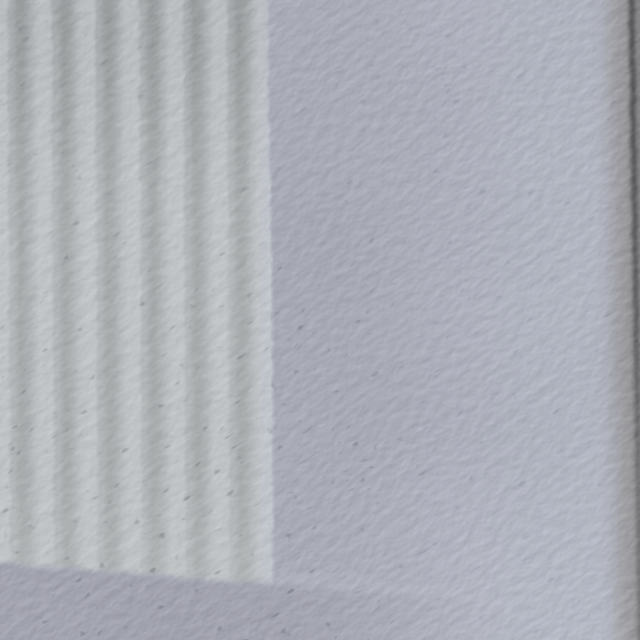
Give the GLSL for this texture, as a WebGL 1 fragment shader.

```glsl
precision highp float;
uniform vec2 u_resolution;

vec2 gradientAt(vec2 cell) {
  float angle = 6.2832 * fract(sin(dot(cell, vec2(127.1, 311.7))) * 43758.55);
  return vec2(cos(angle), sin(angle));
}

float gradientNoise(vec2 p) {
  vec2 cell = floor(p), f = fract(p);
  vec2 w = f * f * f * (f * (f * 6.0 - 15.0) + 10.0);
  float a = dot(gradientAt(cell), f);
  float b = dot(gradientAt(cell + vec2(1.0, 0.0)), f - vec2(1.0, 0.0));
  float c = dot(gradientAt(cell + vec2(0.0, 1.0)), f - vec2(0.0, 1.0));
  float d = dot(gradientAt(cell + 1.0), f - 1.0);
  return mix(mix(a, b, w.x), mix(c, d, w.x), w.y);
}

// Rough plaster height, with short grains leaning up to the right
float plasterHeight(vec2 p) {
  vec2 q = mat2(0.82, -0.57, 0.57, 0.82) * p;
  float h = 0.0, amp = 0.55;
  vec2 freq = vec2(42.0, 74.0);
  for (int i = 0; i < 3; i++) {
    h += amp * gradientNoise(q * freq + float(i) * 17.3);
    freq *= 1.8;
    amp *= 0.55;
  }
  return h;
}

// Brightness of one flute: shaded groove, slow rise, lit lip, sharp fall
float fluteProfile(float t) {
  float rise = smoothstep(0.22, 0.68, t);
  float fall = smoothstep(0.87, 1.0, t);
  float start = 1.0 - smoothstep(0.0, 0.2, t);
  return max(rise * (1.0 - 0.55 * fall), 0.45 * start);
}

void main() {
  vec2 uv = gl_FragCoord.xy / u_resolution;
  float wobble = gradientNoise(uv * vec2(30.0, 48.0)) * 0.004
               + gradientNoise(uv * 95.0) * 0.0025;

  // Flat wall with soft broad light
  vec3 color = mix(vec3(0.665, 0.675, 0.72), vec3(0.695, 0.71, 0.755),
                   smoothstep(0.5, 0.92, uv.x));
  color += 0.012 * gradientNoise(uv * 5.0 + 3.0);
  color += 0.014 * (1.0 - smoothstep(0.05, 0.35, uv.y)) * smoothstep(0.4, 0.6, uv.x);
  color -= 0.012 * exp(-dot(uv - vec2(0.48, 0.48), uv - vec2(0.48, 0.48)) * 12.0);

  // Lower ledge, fading to the right
  float ledgeY = 0.121 - 0.076 * uv.x;
  float below = 1.0 - smoothstep(-0.012, 0.006, uv.y - ledgeY + wobble);
  float ledgeFade = 1.0 - smoothstep(0.45, 0.82, uv.x);
  color -= vec3(0.03, 0.034, 0.036) * below * ledgeFade;
  float ledgeGlint = exp(-pow((uv.y - ledgeY - 0.007) / 0.012, 2.0));
  color += 0.018 * ledgeGlint * ledgeFade * smoothstep(0.4, 0.46, uv.x);

  // Fluted panel
  float edgeX = 0.4195 + 0.008 * smoothstep(1.0, 0.3, uv.y);
  float panel = (1.0 - smoothstep(-0.005, 0.004, uv.x - edgeX + wobble))
              * smoothstep(-0.007, 0.007, uv.y - ledgeY + wobble);
  float lean = 0.005 * (1.0 - uv.y);
  float flute = fract((uv.x - 0.0165 - lean + wobble * 0.9) / 0.0685);
  float lit = fluteProfile(flute);
  lit = max(lit, 0.8 * smoothstep(0.392, 0.408, uv.x));
  vec3 fluted = mix(vec3(0.655, 0.67, 0.675), vec3(0.75, 0.765, 0.775), lit);
  fluted -= 0.055 * smoothstep(0.65, 1.0, uv.y) * (1.0 - 0.6 * lit);
  fluted += 0.025 * (1.0 - smoothstep(0.1, 0.3, uv.y)) * (1.0 - lit);
  fluted += vec3(0.0, 0.0, 0.018) * smoothstep(0.395, 0.42, uv.x);
  color = mix(color, fluted, panel);

  // Rounded right side and its dark slanting seam
  float seam = uv.x - 0.987 - 0.014 * (1.0 - uv.y) + wobble * 0.5;
  color -= vec3(0.10, 0.12, 0.155) * smoothstep(-0.065, -0.004, seam);
  float seamDepth = mix(0.13, 0.23, smoothstep(0.1, 0.8, uv.y));
  color -= seamDepth * exp(-pow(seam / 0.006, 2.0));
  color -= 0.06 * smoothstep(0.0, 0.012, seam);

  // Grain lit from the upper left, and scattered small pits
  float h = plasterHeight(uv);
  float relief = h - plasterHeight(uv + vec2(-0.0025, 0.0035));
  color += relief * mix(0.075, 0.06, panel) + h * 0.022;
  vec2 grain = mat2(0.85, -0.53, 0.53, 0.85) * uv;
  float pit = smoothstep(0.36, 0.62, gradientNoise(grain * vec2(48.0, 105.0) + 41.0));
  float pitArea = 0.5 + 0.5 * smoothstep(0.75, 0.4, uv.y) * (1.0 - smoothstep(0.5, 0.8, uv.x));
  color -= vec3(0.10, 0.10, 0.09) * pit * pitArea;

  gl_FragColor = vec4(clamp(color, 0.0, 1.0), 1.0);
}
```
